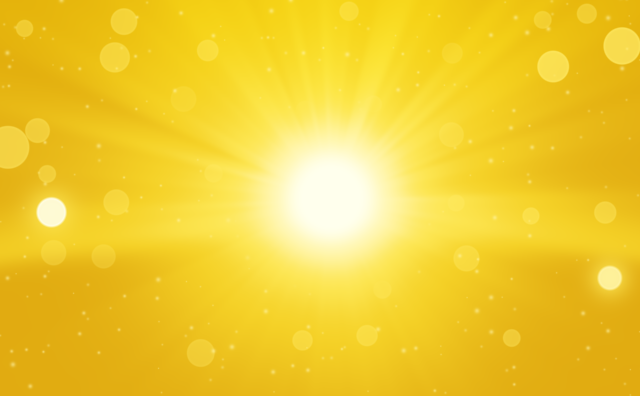
A Shadertoy shader for this background:

```glsl
const float TAU = 6.2831853;
const vec3 AMBER = vec3(0.88, 0.67, 0.065);
const vec3 GOLD = vec3(0.96, 0.82, 0.15);
const vec3 YELLOW = vec3(0.99, 0.90, 0.32);
const vec3 CREAM = vec3(1.0, 0.96, 0.66);
const vec3 WHITE = vec3(1.0, 1.0, 0.93);
const vec3 DISC_TINT = vec3(1.0, 0.92, 0.40);

float hash(vec2 p) {
    vec3 q = fract(vec3(p.xyx) * 0.1031);
    q += dot(q, q.yzx + 33.33);
    return fract((q.x + q.y) * q.z);
}

// Smooth noise around a full turn, without a seam
float angularNoise(float angle, float count, float seed) {
    float t = (angle / TAU + 0.5) * count;
    float cell = floor(t);
    float a = hash(vec2(mod(cell, count), seed));
    float b = hash(vec2(mod(cell + 1.0, count), seed));
    return mix(a, b, smoothstep(0.0, 1.0, t - cell));
}

float gauss(float d, float width) {
    return exp(-d * d / (width * width));
}

// Brightness to colour
vec3 lightRamp(float v) {
    vec3 c = mix(AMBER, GOLD, smoothstep(0.0, 0.28, v));
    c = mix(c, YELLOW, smoothstep(0.22, 0.50, v));
    c = mix(c, CREAM, smoothstep(0.44, 0.78, v));
    return mix(c, WHITE, smoothstep(0.70, 1.02, v));
}

float rays(vec2 d) {
    float r = length(d);
    float angle = atan(d.y, d.x);
    float beams = 0.6 * angularNoise(angle, 46.0, 3.0)
                + 0.4 * angularNoise(angle, 110.0, 8.0) - 0.5;
    float fade = smoothstep(0.10, 0.30, r) * exp(-1.6 * r);
    return beams * fade * mix(0.35, 1.0, smoothstep(-0.10, 0.05, d.y));
}

// Flat disc with a slightly brighter rim
float disc(vec2 p, vec2 centre, float radius, float soft) {
    float d = length(p - centre) - radius;
    float fill = 1.0 - smoothstep(-soft, soft, d);
    return fill * (0.85 + 0.15 * smoothstep(-0.008, 0.0, d));
}

vec3 addDisc(vec3 col, vec2 p, vec2 centre, float radius, float alpha, float soft) {
    return mix(col, DISC_TINT, alpha * disc(p, centre, radius, soft));
}

vec3 addOrb(vec3 col, vec2 p, vec2 centre, float radius, vec3 core, float soft) {
    float halo = gauss(length(p - centre), radius * 1.65);
    col = mix(col, YELLOW, 0.85 * halo);
    return mix(col, core, disc(p, centre, radius, soft * 1.6));
}

// One disc of random size per cell of a jittered grid
float scatteredDiscs(vec2 p, float size, float soft) {
    vec2 cell = floor(p / size);
    float pick = hash(cell + 17.0);
    vec2 jitter = vec2(hash(cell + 5.0), hash(cell + 41.0)) - 0.5;
    vec2 centre = (cell + 0.5 + 0.58 * jitter) * size;
    float radius = size * mix(0.10, 0.19, hash(cell + 73.0));
    float alpha = mix(0.15, 0.55, hash(cell + 29.0));
    return alpha * step(0.30, pick) * disc(p, centre, radius, soft);
}

float sparks(vec2 p, float size, float chance) {
    vec2 cell = floor(p / size);
    vec2 jitter = vec2(hash(cell + 11.0), hash(cell + 59.0)) - 0.5;
    vec2 offset = p - (cell + 0.5 + 0.5 * jitter) * size;
    float radius = size * mix(0.06, 0.13, hash(cell + 83.0));
    float lit = step(1.0 - chance, hash(cell + 97.0));
    return lit * gauss(length(offset), radius);
}

void mainImage(out vec4 fragColor, in vec2 fragCoord) {
    vec2 p = fragCoord / iResolution.y;
    float soft = max(0.0025, 1.0 / iResolution.y);
    vec2 d = p - vec2(0.836, 0.496);
    float r = length(d);

    // Sun glow, upper sky and curved horizon
    float light = 0.05 + 0.64 * gauss(r, 0.175) + 0.42 * gauss(r, 0.46);
    light += 0.12 * smoothstep(0.45, 0.95, p.y) * gauss(d.x, 0.65);
    float above = p.y - (0.435 - 0.10 * d.x * d.x);
    float band = gauss(above, above > 0.0 ? 0.085 : 0.045);
    light += 0.15 * band * smoothstep(0.05, 0.40, abs(d.x));
    light -= 0.04 * smoothstep(0.03, -0.12, above);
    light += 0.30 * rays(d);
    vec3 col = lightRamp(light);
    col.b *= mix(1.0, 0.55, smoothstep(0.60, 1.0, p.y));

    // Scattered bokeh and sparks, kept clear of the sun
    float clearSun = smoothstep(0.20, 0.32, r);
    col = mix(col, DISC_TINT, clearSun * scatteredDiscs(p, 0.205, soft));
    float glints = sparks(p, 0.047, 0.16) + 0.6 * sparks(p + 3.7, 0.031, 0.09);
    col = mix(col, CREAM, min(0.55 * glints, 1.0) * clearSun);

    // Large discs near the edges
    col = addDisc(col, p, vec2(0.020, 0.628), 0.054, 0.65, soft);
    col = addDisc(col, p, vec2(1.571, 0.884), 0.047, 0.85, soft);
    col = addDisc(col, p, vec2(1.397, 0.832), 0.040, 0.85, soft);
    col = addDisc(col, p, vec2(0.290, 0.855), 0.038, 0.55, soft);

    // Glowing orbs
    col = addOrb(col, p, vec2(0.130, 0.464), 0.037, WHITE, soft);
    col = addOrb(col, p, vec2(1.540, 0.298), 0.030, CREAM, soft);
    fragColor = vec4(col, 1.0);
}
```
